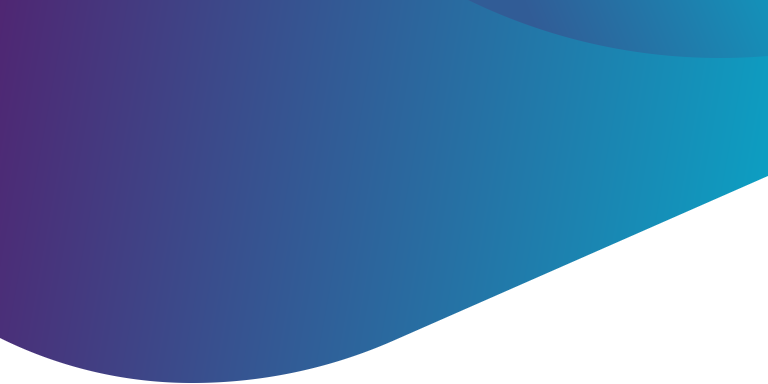
Write a WebGL 1 fragment shader that draws this background.

```glsl
precision highp float;
// A purple-to-cyan gradient sheet over white, with a darker disc at the top.
// The sheet's lower edge is two arcs that run into a tangent straight line;
// every edge is a signed distance, in units of the canvas height.

uniform vec2 u_resolution;

const vec3 PAPER  = vec3(1.0);
const vec3 PURPLE = vec3(0.31, 0.15, 0.45);
const vec3 CYAN   = vec3(0.05, 0.62, 0.76);

// Sheet: lowest point of its edge, arc radii and angle of the rising line
const vec2  SHEET_LOW    = vec2(0.5, 0.0026);
const float LEFT_RADIUS  = 1.125;
const float RIGHT_RADIUS = 1.302;
const float LINE_ANGLE   = 0.4142;

// Disc hanging from above the top edge
const vec2  DISC_CENTER = vec2(1.875, 2.349);
const float DISC_RADIUS = 1.5;

// Gradients: amount per unit of height, anchored at a point
const vec2  SHEET_SLOPE  = vec2(0.48, -0.086);
const vec2  SHEET_START  = vec2(0.0, 1.0);
const vec2  DISC_SLOPE   = vec2(0.70, 0.30);
const vec2  DISC_MIDDLE  = vec2(1.458, 0.95);
const float DISC_MINIMUM = 0.45;

vec3 ramp(float t) {
    return mix(PURPLE, CYAN, clamp(t, 0.0, 1.0));
}

// Negative inside the sheet
float sheetDistance(vec2 p) {
    float radius = p.x < SHEET_LOW.x ? LEFT_RADIUS : RIGHT_RADIUS;
    vec2 q = p - SHEET_LOW - vec2(0.0, radius);
    vec2 along = vec2(cos(LINE_ANGLE), sin(LINE_ANGLE));
    vec2 outward = vec2(along.y, -along.x);
    bool onLine = dot(q, along) > 0.0;
    return (onLine ? dot(q, outward) : length(q)) - radius;
}

// Antialiased coverage, one pixel wide
float coverage(float d) {
    return clamp(0.5 - d * u_resolution.y, 0.0, 1.0);
}

void main() {
    vec2 p = gl_FragCoord.xy / u_resolution.y;

    // Sheet and disc share one ramp but run along different directions
    vec3 sheet = ramp(dot(p - SHEET_START, SHEET_SLOPE));
    float discTone = 0.5 + dot(p - DISC_MIDDLE, DISC_SLOPE);
    vec3 disc = ramp(max(discTone, DISC_MINIMUM));

    float discMask = coverage(length(p - DISC_CENTER) - DISC_RADIUS);
    vec3 color = mix(sheet, disc, discMask);
    color = mix(PAPER, color, coverage(sheetDistance(p)));

    gl_FragColor = vec4(color, 1.0);
}
```
